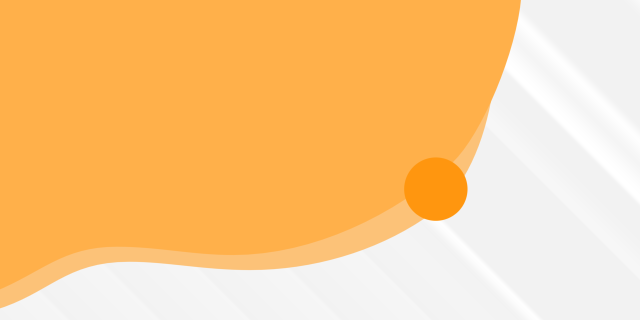
Give the GLSL for this background, as a Shadertoy shader.

```glsl
const vec3 BODY_COLOR = vec3(1.0, 0.69, 0.29);
const vec3 TRIM_COLOR = vec3(0.99, 0.76, 0.47);
const vec3 DISC_COLOR = vec3(1.0, 0.59, 0.06);
const float PAPER_GREY = 0.95;
const vec2 DISC_CENTER = vec2(1.362, 0.409);
const float DISC_RADIUS = 0.099;
const float PLEAT_PERIOD = 0.283;
const float PLEAT_OFFSET = 0.354;
const float PLEAT_STRENGTH = 0.014;
const int CURVES = 4;
const int STEPS = 16;

// Chained cubic control points, in units of canvas height
const vec2 BODY_EDGE[13] = vec2[13](
    vec2(-0.016, 0.089), vec2(0.130, 0.148), vec2(0.195, 0.229),
    vec2(0.365, 0.229), vec2(0.495, 0.229), vec2(0.599, 0.203),
    vec2(0.729, 0.203), vec2(0.977, 0.203), vec2(1.237, 0.328),
    vec2(1.414, 0.492), vec2(1.505, 0.578), vec2(1.615, 0.839),
    vec2(1.629, 1.010));
const vec2 TRIM_EDGE[13] = vec2[13](
    vec2(-0.016, 0.031), vec2(0.156, 0.083), vec2(0.203, 0.182),
    vec2(0.404, 0.182), vec2(0.521, 0.182), vec2(0.638, 0.156),
    vec2(0.781, 0.156), vec2(0.977, 0.156), vec2(1.172, 0.214),
    vec2(1.323, 0.315), vec2(1.440, 0.385), vec2(1.505, 0.531),
    vec2(1.534, 0.682));

// Diagonal highlights: position, lower fade, upper fade, strength
const vec4 STREAKS[5] = vec4[5](
    vec4(0.68, 0.06, 0.025, 0.045),
    vec4(1.133, 0.012, 0.13, 0.020),
    vec4(1.375, 0.025, 0.15, 0.050),
    vec4(1.56, 0.09, 0.05, 0.045),
    vec4(2.02, 0.08, 0.05, 0.035));

vec2 cubic(vec2 a, vec2 b, vec2 c, vec2 d, float t) {
    float s = 1.0 - t;
    return s * s * s * a + 3.0 * s * t * (s * b + t * c) + t * t * t * d;
}

float segmentDistance(vec2 p, vec2 a, vec2 b) {
    vec2 ab = b - a;
    float t = clamp(dot(p - a, ab) / dot(ab, ab), 0.0, 1.0);
    return length(p - a - t * ab);
}

// Signed distance to the region above a curve chain, negative inside
float regionAbove(vec2 p, vec2 edge[13]) {
    float nearest = 10.0;
    float side = 1.0;
    vec2 a = edge[0];
    for (int i = 0; i < CURVES; i++) {
        int k = 3 * i;
        for (int j = 1; j <= STEPS; j++) {
            float t = float(j) / float(STEPS);
            vec2 b = cubic(edge[k], edge[k + 1], edge[k + 2], edge[k + 3], t);
            nearest = min(nearest, segmentDistance(p, a, b));
            if ((p.x >= a.x) != (p.x >= b.x)) {
                float edgeY = mix(a.y, b.y, (p.x - a.x) / (b.x - a.x));
                if (edgeY < p.y) side = -side;
            }
            a = b;
        }
    }
    return side * nearest;
}

// Pale paper with soft diagonal folds
vec3 paper(vec2 p) {
    float across = p.x + p.y - 1.0;
    float light = PAPER_GREY;
    for (int i = 0; i < 5; i++) {
        vec4 streak = STREAKS[i];
        float offset = across - streak.x;
        float fade = offset < 0.0 ? streak.y : streak.z;
        light += streak.w * (1.0 - smoothstep(0.0, fade, abs(offset)));
    }
    float pleat = fract((across - PLEAT_OFFSET) / PLEAT_PERIOD);
    float softPleat = pleat * (1.0 - smoothstep(0.96, 1.0, pleat));
    light += PLEAT_STRENGTH * softPleat * (1.0 - smoothstep(0.45, 0.65, across));
    return vec3(min(light, 1.0));
}

float coverage(float dist, float pixel) {
    return 1.0 - smoothstep(-0.7 * pixel, 0.7 * pixel, dist);
}

void mainImage(out vec4 fragColor, in vec2 fragCoord) {
    vec2 p = fragCoord / iResolution.y;
    float pixel = 1.0 / iResolution.y;

    // Layers from back to front
    vec3 color = paper(p);
    color = mix(color, TRIM_COLOR, coverage(regionAbove(p, TRIM_EDGE), pixel));
    color = mix(color, BODY_COLOR, coverage(regionAbove(p, BODY_EDGE), pixel));
    float disc = length(p - DISC_CENTER) - DISC_RADIUS;
    color = mix(color, DISC_COLOR, coverage(disc, pixel));

    fragColor = vec4(color, 1.0);
}
```
